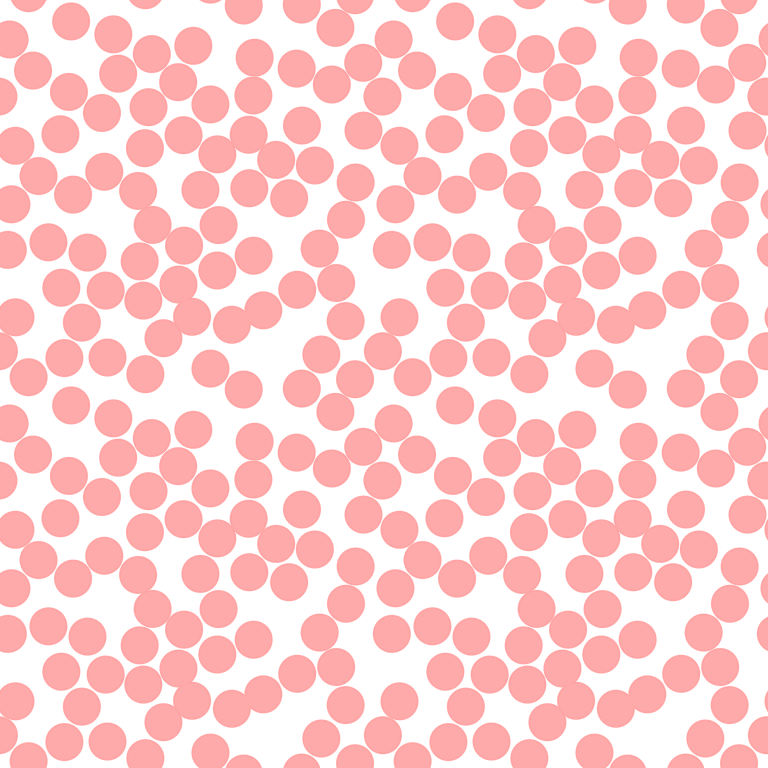
This pattern is drawn by a three.js fragment shader. Its source:

```glsl
// Loosely packed pink discs on white, repeating twice across and up.
// One jittered disc per cell of a tilted grid that wraps over 85 cells; 13 cells
// stay empty, and a few relaxation steps push crowded neighbours apart.
varying vec2 vUv;

const int SIDE = 10;           // cells along the local window
const float RADIUS = 0.4555;   // disc radius in cells

vec2 hash2(float n) {
  vec3 p = fract((n + 17.0) * vec3(0.1031, 0.1030, 0.0973));
  p += dot(p, p.yzx + 33.33);
  return fract((p.xx + p.yz) * p.zy);
}

// Cell number, equal for cells one repeat apart
float cellId(vec2 cell) {
  return floor(mod(cell.x + 13.0 * cell.y + 0.5, 85.0));
}

// One empty cell in each of 13 runs of cells
bool isEmpty(float id) {
  float run = floor((id + 0.5) * 13.0 / 85.0);
  float hole = floor((run + 0.1 + 0.8 * hash2(run + 200.0).x) * 85.0 / 13.0);
  return abs(hole - id) < 0.5;
}

void main() {
  // Tilted grid: one repeat across is (7, 6) cells, one repeat up is (-6, 7)
  vec2 q = mat2(7.0, 6.0, -6.0, 7.0) * vUv * 2.0;
  vec2 base = floor(q - 0.5) - 4.0;
  vec2 here = q - base;

  // Scatter: xy holds the current centre, zw the next one
  vec4 discs[SIDE * SIDE];
  for (int y = 0; y < SIDE; y++) {
    for (int x = 0; x < SIDE; x++) {
      vec2 cell = vec2(float(x), float(y));
      float id = cellId(base + cell);
      vec2 centre = cell + 0.1 + 0.8 * hash2(id);
      if (isEmpty(id)) centre = vec2(1000.0);
      discs[y * SIDE + x] = centre.xyxy;
    }
  }

  // Relax: only the cells that still affect the middle are moved
  for (int pass = 0; pass < 4; pass++) {
    float reach = 4.0 - float(pass);
    for (int y = 1; y < SIDE - 1; y++) {
      for (int x = 1; x < SIDE - 1; x++) {
        vec2 cell = vec2(float(x), float(y));
        vec2 off = abs(cell - 4.5);
        vec2 centre = discs[y * SIDE + x].xy;
        if (max(off.x, off.y) > reach || centre.x > 100.0) continue;
        vec2 push = vec2(0.0);
        for (int j = -1; j <= 1; j++) {
          for (int i = -1; i <= 1; i++) {
            vec2 away = centre - discs[(y + j) * SIDE + x + i].xy;
            float gap = length(away);
            push += away / (gap + 0.0001) * max(0.0, 0.935 - gap);
          }
        }
        discs[y * SIDE + x].zw = clamp(centre + 0.6 * push, cell - 0.03, cell + 1.03);
      }
    }
    for (int k = 0; k < SIDE * SIDE; k++) discs[k].xy = discs[k].zw;
  }

  // Signed distance to the nearest disc among the four closest cells
  float d = 10.0;
  for (int y = 4; y <= 5; y++) {
    for (int x = 4; x <= 5; x++) {
      d = min(d, length(here - discs[y * SIDE + x].xy) - RADIUS);
    }
  }

  // Pink fill with a faintly deeper rim on white
  vec3 pink = vec3(1.0, 0.667, 0.667);
  vec3 rim = vec3(1.0, 0.64, 0.64);
  vec3 disc = mix(pink, rim, smoothstep(-0.05, -0.035, d));
  gl_FragColor = vec4(mix(disc, vec3(1.0), smoothstep(-0.018, 0.018, d)), 1.0);
}
```
